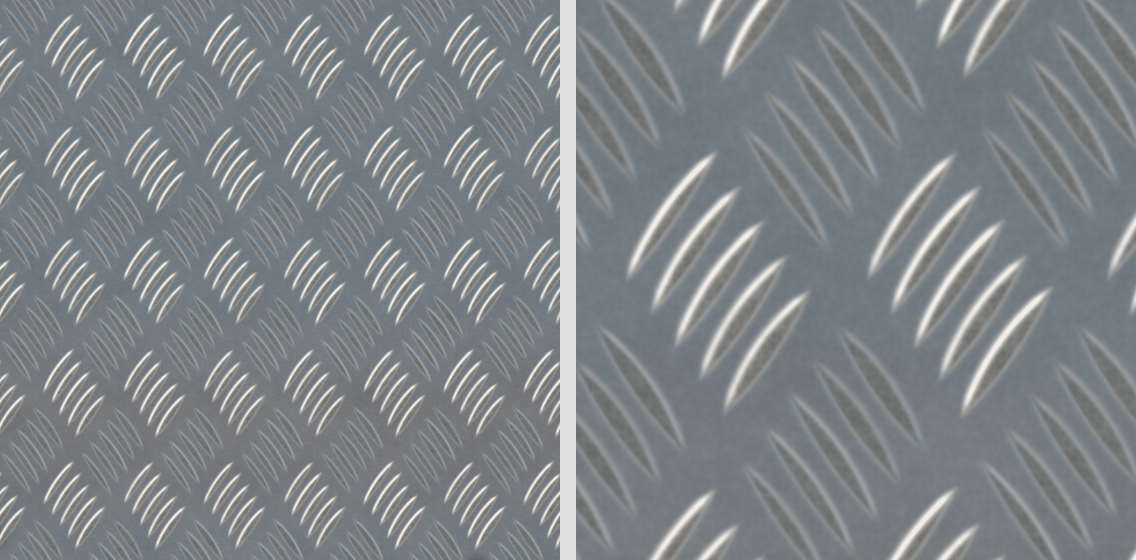
Left: the whole. Right: its middle third, enlarged.
Reproduce this texture procedurally as a three.js fragment shader.

```glsl
// Steel tread plate: 7 x 5 repeats of five raised bars, alternately lit and shaded.
varying vec2 vUv;

float hash(vec2 p) {
  return fract(sin(dot(p, vec2(41.3, 289.1))) * 4375.85);
}

// Distance to the nearest of scattered points, one per unit cell; y holds its seed.
vec2 cellular(vec2 p) {
  vec2 nearest = vec2(9.0, 0.0);
  for (int j = -1; j <= 1; j++) {
    for (int i = -1; i <= 1; i++) {
      vec2 cell = floor(p) + vec2(float(i), float(j));
      vec2 point = cell + vec2(hash(cell), hash(cell + 17.7));
      float d = length(p - point);
      if (d < nearest.x) nearest = vec2(d, hash(cell + 5.3));
    }
  }
  return nearest;
}

float layeredSines(vec2 p) {
  float sum = 0.0;
  float amp = 0.5;
  for (int i = 0; i < 4; i++) {
    sum += amp * sin(p.x + 1.7 * sin(p.y)) * cos(p.y + 1.3 * sin(p.x * 0.8));
    p = mat2(1.5, 1.2, -1.2, 1.5) * p + 2.1;
    amp *= 0.55;
  }
  return sum;
}

// Nearest bar of a group: x across, y along (-1 to 1), z half width, w seed.
vec4 nearestBar(vec2 uv, vec2 center, float flip, float bow) {
  vec2 grid = vec2(7.0, 5.0);
  vec2 c = uv * grid - center;
  vec2 id = floor(c + 0.5);
  vec2 p = (c - id) / grid * vec2(1.0, flip);
  float across = dot(p, vec2(0.82, -0.572));
  float k = clamp(floor(across / 0.0232 + 0.5), -2.0, 2.0);
  float seed = hash(id * 1.37 + vec2(k * 0.71, flip));
  float along = (dot(p, vec2(0.572, 0.82)) + k * 0.0085) / (0.046 + 0.003 * (seed - 0.5));
  float arch = max(1.0 - along * along, 0.0);
  across -= k * 0.0232 + bow * (arch - 0.6);
  return vec4(across, along, (0.0058 + 0.0004 * k) * arch, seed);
}

float ridge(float d, float width) {
  return exp(-d * d / (width * width));
}

float lens(vec4 bar) {
  float ends = 1.0 - smoothstep(0.94, 1.02, abs(bar.y));
  return ends * (1.0 - smoothstep(-0.0012, 0.0012, abs(bar.x) - bar.z));
}

// Soft sheen on the plate just outside a bar.
float halo(vec4 bar) {
  float ends = 1.0 - smoothstep(0.75, 1.15, abs(bar.y));
  return ends * (1.0 - smoothstep(0.0, 0.005, abs(bar.x) - bar.z));
}

void main() {
  vec2 uv = vUv;
  float cloud = layeredSines(uv * vec2(17.0, 21.0));
  float fine = layeredSines(uv * 150.0 + cloud);
  float grain = cellular(uv * 210.0).x - 0.5;

  // Plate: cool steel with a warmer worn band low down
  float warmth = ridge(uv.y - 0.23 + 0.04 * cloud, 0.14);
  vec3 color = mix(vec3(0.445, 0.477, 0.505), vec3(0.46, 0.465, 0.475), warmth);
  color += 0.022 * cloud + 0.013 * fine + 0.025 * grain;

  // Rare dark smudges
  vec2 blot = cellular(uv * 6.0 + 0.06 * vec2(fine, cloud));
  float stain = step(0.72, blot.y) * ridge(blot.x, 0.1) * smoothstep(0.4, 0.25, uv.y);
  color -= 0.13 * stain * (0.8 + 0.5 * fine);

  // Shaded bars: dull face, pale right rim, faint left rim
  vec4 dull = nearestBar(uv, vec2(0.41, 0.977), -1.0, 0.0018);
  float dullTaper = 1.0 - smoothstep(0.75, 1.04, abs(dull.y));
  color += 0.035 * halo(dull);
  vec3 dullFace = vec3(0.435, 0.44, 0.437) + 0.03 * fine + 0.05 * grain;
  color = mix(color, dullFace, 0.9 * lens(dull));
  float rightRim = ridge(dull.x - dull.z * 0.85, 0.0019) * dullTaper;
  float leftRim = ridge(dull.x + dull.z, 0.0014) * dullTaper;
  color = mix(color, vec3(0.64, 0.655, 0.665), rightRim * (0.55 + 0.35 * dull.w));
  color = mix(color, vec3(0.57, 0.585, 0.595), leftRim * 0.6);

  // Lit bars: tan face, thin right rim, white glint along the left edge
  vec4 lit = nearestBar(uv, vec2(0.923, 0.4915), 1.0, -0.0022);
  float litTaper = 1.0 - smoothstep(0.72, 1.06, abs(lit.y));
  color += 0.04 * halo(lit);
  vec3 litFace = vec3(0.475, 0.472, 0.45) + 0.05 * fine + 0.07 * grain;
  color = mix(color, litFace, 0.9 * lens(lit));
  float thinRim = ridge(lit.x - lit.z, 0.0014) * litTaper;
  color = mix(color, vec3(0.62, 0.62, 0.61), thinRim * 0.6);
  float glint = ridge(lit.x + lit.z * 0.75, 0.0014 + 0.0011 * litTaper) * litTaper;
  float shine = 0.84 + 0.22 * lit.w + 0.1 * lit.y + 0.08 * fine;
  color = mix(color, vec3(0.95, 0.93, 0.905), clamp(glint * shine * 1.1, 0.0, 1.0));

  gl_FragColor = vec4(color, 1.0);
}
```
